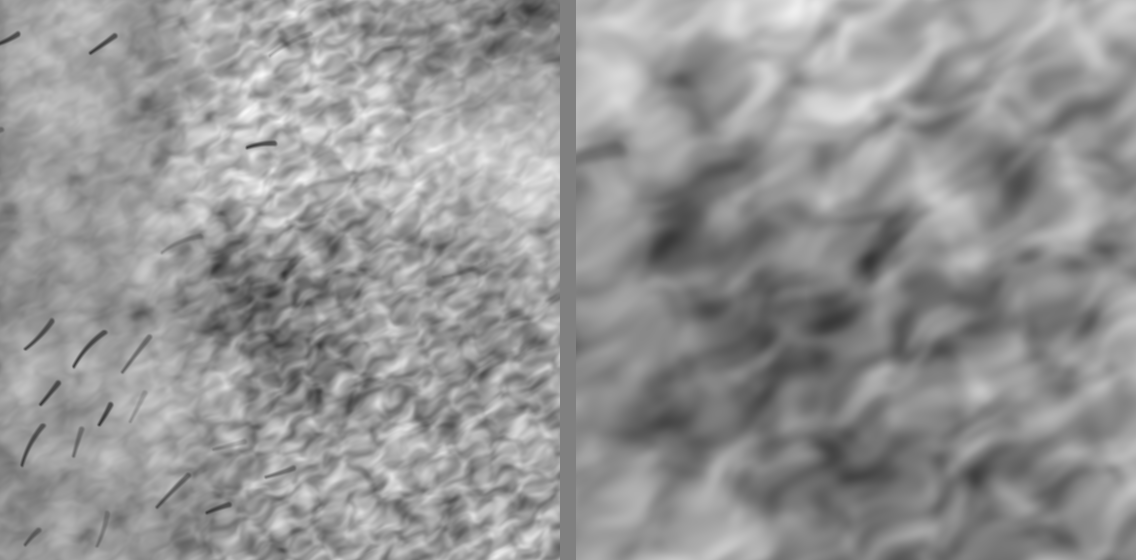
Left, the full canvas; right, a detail of the centre.
Reproduce this texture procedurally as a WebGL 1 fragment shader.

```glsl
precision highp float;
// Draws a grey close-up of mottled, grainy skin with soft pores and short dark hairs.
uniform vec2 u_resolution;

#define BASE_GREY 0.63
#define HAIR_GREY 0.17
#define GRAIN_FREQ 46.0
#define GRAIN_STRETCH 1.6
#define GRAIN_ANGLE 0.5
#define GRAIN_AMOUNT 0.31
#define MOTTLE_AMOUNT 0.16
#define PORE_CELLS 17.0
#define PORE_DEPTH 0.19
#define HAIR_CELLS 9.0
#define HAIR_WIDTH 0.0036
#define HAIR_SOFTNESS 0.0032

vec2 hash2(vec2 p) {
  vec3 q = fract(p.xyx * vec3(0.1031, 0.1030, 0.0973));
  q += dot(q, q.yzx + 33.33);
  return fract((q.xx + q.yz) * q.zy);
}

// Gradient noise, centred on zero
float cornerSlope(vec2 corner, vec2 offset) {
  float angle = 6.2832 * hash2(corner + 57.0).x;
  return dot(vec2(cos(angle), sin(angle)), offset);
}

float noise(vec2 p) {
  vec2 i = floor(p), f = fract(p);
  vec2 s = f * f * f * (f * (f * 6.0 - 15.0) + 10.0);
  vec2 e = vec2(1.0, 0.0);
  float low = mix(cornerSlope(i, f), cornerSlope(i + e, f - e), s.x);
  float high = mix(cornerSlope(i + e.yx, f - e.yx), cornerSlope(i + 1.0, f - 1.0), s.x);
  return mix(low, high, s.y);
}

vec2 rotate(vec2 p, float angle) {
  float c = cos(angle), s = sin(angle);
  return vec2(c * p.x + s * p.y, c * p.y - s * p.x);
}

float glow(vec2 p, vec2 centre, float radius) {
  vec2 d = (p - centre) / radius;
  return exp(-dot(d, d));
}

// Broad light and shade across the skin
float lighting(vec2 p) {
  vec2 q = p + 0.06 * vec2(noise(p * 7.0), noise(p * 7.0 + 31.0));
  return 0.12 * glow(q, vec2(0.49, 0.80), 0.17)
       + 0.10 * glow(q, vec2(0.92, 0.72), 0.19)
       - 0.15 * glow(q, vec2(0.49, 0.40), 0.14)
       - 0.05 * glow(q, vec2(0.76, 0.48), 0.16)
       - 0.22 * glow(q, vec2(1.00, 1.02), 0.14)
       - 0.07 * exp(-q.x * 14.0);
}

// Fine slanted grain, rougher toward the right and calm at upper right
float grain(vec2 p) {
  vec2 q = rotate(p, GRAIN_ANGLE) * GRAIN_FREQ * vec2(1.0 / GRAIN_STRETCH, 1.0);
  q += 0.5 * vec2(noise(p * 25.0), noise(p * 25.0 + 17.0));
  float rough = mix(0.28, 1.0, smoothstep(0.2, 0.52, p.x));
  rough *= 1.0 - 0.6 * glow(p, vec2(0.95, 0.77), 0.25);
  return rough * (noise(q) + 0.6 * noise(q * 0.55 + 9.0) + 0.4 * noise(q * 1.9 + 23.0));
}

// Scattered soft dark dots, most of them near the middle
float pores(vec2 p) {
  vec2 cell = floor(p * PORE_CELLS);
  float shade = 0.0;
  for (int y = -1; y <= 1; y++) {
    for (int x = -1; x <= 1; x++) {
      vec2 id = cell + vec2(float(x), float(y));
      vec2 pick = hash2(id + 211.0);
      vec2 centre = (id + 0.15 + 0.7 * hash2(id + 97.0)) / PORE_CELLS;
      float chance = 0.10 + 0.30 * glow(centre, vec2(0.56, 0.58), 0.27);
      vec2 d = rotate(p - centre, 0.6) + 0.006 * noise(p * 60.0);
      float spot = glow(d * vec2(0.8, 1.0), vec2(0.0), mix(0.009, 0.018, pick.y));
      shade = max(shade, spot * step(pick.x, chance) * mix(0.45, 1.0, pick.y));
    }
  }
  return shade;
}

// Short curved hairs, dense at lower left and steeper there
float hairs(vec2 p) {
  vec2 cell = floor(p * HAIR_CELLS);
  float cover = 0.0;
  for (int y = -1; y <= 1; y++) {
    for (int x = -1; x <= 1; x++) {
      vec2 id = cell + vec2(float(x), float(y));
      vec2 pick = hash2(id + 131.0), shape = hash2(id + 173.0), tone = hash2(id + 311.0);
      vec2 centre = (id + 0.1 + 0.8 * hash2(id + 71.0)) / HAIR_CELLS;
      float left = 1.0 - smoothstep(0.08, 0.50, centre.x);
      float bottom = 1.0 - smoothstep(0.22, 0.46, centre.y);
      float chance = 0.06 + 0.28 * left + 0.45 * bottom * (1.0 - smoothstep(0.45, 0.85, centre.x));
      chance += 0.40 * glow(centre, vec2(0.37, 0.88), 0.14);
      float angle = 0.42 + 0.65 * left * (1.0 - 0.6 * smoothstep(0.5, 0.9, centre.y));
      vec2 d = rotate(p - centre, angle + 0.6 * (pick.y - 0.5));
      float halfLength = mix(0.015, 0.043, shape.x);
      d.y += (shape.y - 0.5) * 8.0 * d.x * d.x;
      float along = clamp(d.x / halfLength, -1.0, 1.0);
      float dist = length(vec2(d.x - along * halfLength, d.y));
      float width = HAIR_WIDTH * (1.0 + 0.3 * along);
      float line = 1.0 - smoothstep(width - HAIR_SOFTNESS, width + HAIR_SOFTNESS, dist);
      float opacity = mix(0.25, 0.95, tone.x) * (0.88 - 0.12 * along);
      cover = max(cover, line * opacity * step(pick.x, chance));
    }
  }
  return cover;
}

void main() {
  vec2 p = gl_FragCoord.xy / min(u_resolution.x, u_resolution.y);
  float mottle = noise(p * 5.0 + 3.0) + 0.7 * noise(p * 13.0 + 41.0) + 0.5 * noise(p * 24.0);
  float grey = BASE_GREY + lighting(p) + MOTTLE_AMOUNT * mottle + GRAIN_AMOUNT * grain(p);
  grey -= PORE_DEPTH * pores(p);
  grey = mix(grey, HAIR_GREY, hairs(p));
  gl_FragColor = vec4(vec3(clamp(grey, 0.0, 1.0)), 1.0);
}
```
